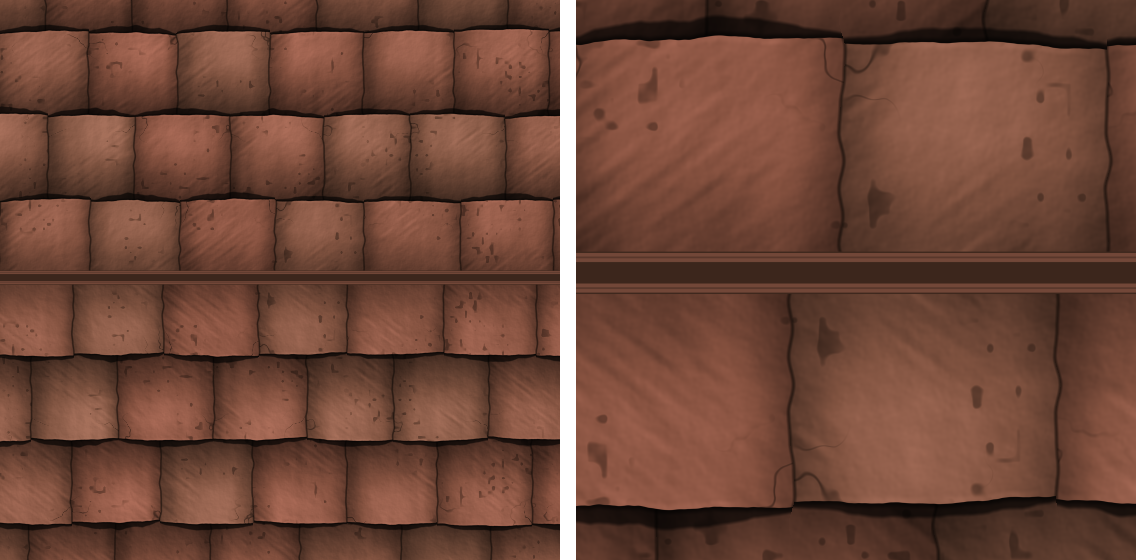
Left, the full canvas; right, a detail of the centre.
Reproduce this texture procedurally as a Shadertoy shader.

```glsl
const float PITCH = 0.165;      // mean tile width
const float COURSE = 0.151;     // distance between tile rows
const float FIRST_EDGE = 0.1355; // ridge centre to first free edge
const float RIDGE_Y = 0.5043;
const vec3 SHADE = vec3(0.075, 0.045, 0.03);
const vec3 CLAY = vec3(0.51, 0.318, 0.25);
const vec3 PALE = vec3(0.67, 0.43, 0.355);
const vec3 GROOVE = vec3(0.235, 0.15, 0.11);

struct Tile { vec2 id; float across; float width; };

float hash(vec2 p) {
    vec3 q = fract(p.xyx * vec3(0.1031, 0.103, 0.0973));
    q += dot(q, q.yzx + 33.33);
    return fract((q.x + q.y) * q.z);
}

float noise(vec2 p) {
    vec2 i = floor(p), f = fract(p);
    f = f * f * (3.0 - 2.0 * f);
    return mix(mix(hash(i), hash(i + vec2(1, 0)), f.x),
               mix(hash(i + vec2(0, 1)), hash(i + vec2(1, 1)), f.x), f.y);
}

float fbm(vec2 p) {
    float sum = 0.0, amp = 0.5;
    for (int i = 0; i < 4; i++) {
        sum += amp * noise(p);
        p = mat2(1.6, 1.2, -1.2, 1.6) * p + 7.3;
        amp *= 0.5;
    }
    return sum;
}

float joint(float column, float row) {
    return column + 0.1 * (hash(vec2(column + 31.0, row + 11.0)) - 0.5);
}

// Tile of one row under the point, with staggered, uneven joints
Tile findTile(vec2 p, float row) {
    float u = p.x / PITCH - (mod(row, 2.0) < 0.5 ? 0.95 : 0.476);
    u += 0.025 * (noise(vec2(p.y * 60.0, row * 9.0 + floor(u + 0.5) * 5.0)) - 0.5);
    float column = floor(u);
    if (u < joint(column, row)) column -= 1.0;
    else if (u >= joint(column + 1.0, row)) column += 1.0;
    float left = joint(column, row), width = joint(column + 1.0, row) - left;
    return Tile(vec2(column + 20.0, row + 3.0), (u - left) / width, width * PITCH);
}

// Tilted, chipped free edge measured from the ridge
float freeEdge(Tile tile, float x, float row) {
    float tilt = hash(tile.id + 4.7) - 0.5, lift = hash(tile.id + 9.1) - 0.5;
    float chips = 0.004 * (fbm(vec2(x * 45.0, row * 17.0)) - 0.5);
    float bow = 0.003 * sin(3.14159 * tile.across);
    return FIRST_EDGE + COURSE * row + 0.011 * tilt * (tile.across - 0.5) + 0.006 * lift + chips + bow;
}

float surfaceHeight(vec2 q) {
    vec2 along = mat2(0.8, -0.6, 0.6, 0.8) * q;
    float scratches = noise(along * vec2(28.0, 170.0)) * smoothstep(0.5, 0.75, noise(q * 13.0 + 5.0));
    return fbm(q * 55.0) + 0.45 * scratches;
}

vec3 clayRamp(float light) {
    vec3 dim = mix(SHADE, CLAY, clamp(light / 0.75, 0.0, 1.0));
    return mix(dim, PALE, clamp((light - 0.75) / 0.3, 0.0, 1.0));
}

vec3 tileColor(Tile tile, vec2 p, float edge, float px) {
    float a = tile.across, t = 1.0 - (edge - p.y) / COURSE;
    vec2 q = p + tile.id * vec2(3.17, 5.71);
    float tone = hash(tile.id + 2.3);

    // Rounded body, dark at the sides and under the row above
    float side = smoothstep(-0.12, 0.3, a) * smoothstep(-0.12, 0.22, 1.0 - a);
    float light = 0.8 * mix(0.6, 1.0, smoothstep(0.0, 0.7, t)) * mix(0.48, 1.0, side);
    vec2 glow = vec2(a - 0.35 - 0.3 * hash(tile.id + 6.6), t - 0.82);
    light += (0.06 + 0.2 * tone) * exp(-dot(glow * glow, vec2(9.0, 8.0)));

    // Weathering: blotches, streaks, grain, pits and cracks
    light += 0.18 * (fbm(q * 14.0) - 0.47) + 0.07 * (noise(q * vec2(75.0, 9.0)) - 0.5);
    light += 0.42 * (surfaceHeight(q) - surfaceHeight(q + vec2(-0.0016, 0.0016)));
    float pits = smoothstep(0.78, 0.92, noise(q * 120.0)) * smoothstep(0.5, 0.75, noise(q * 17.0));
    float crack = 1.0 - smoothstep(0.0, 0.014, abs(fbm(q * 16.0) - 0.48));
    crack *= smoothstep(0.62, 0.95, t) * (1.0 - smoothstep(0.08, 0.3, min(a, 1.0 - a)));
    light *= 1.0 - 0.35 * pits - 0.45 * crack;

    // Worn rim and narrow joints
    float rim = 1.0 - smoothstep(0.0015, 0.005, edge - p.y);
    light += 0.09 * rim * noise(q * 60.0);
    float seam = min(a, 1.0 - a) * tile.width;
    light *= mix(0.4, 1.0, smoothstep(0.0, 0.0015 + px, seam));
    vec3 tint = mix(vec3(1.02, 0.98, 0.97), vec3(0.97, 1.02, 1.0), hash(tile.id + 8.8));
    return clayRamp(light) * tint;
}

float band(float r, float inner, float outer, float px) {
    return smoothstep(inner - px, inner + px, r) * (1.0 - smoothstep(outer - px, outer + px, r));
}

void mainImage(out vec4 fragColor, in vec2 fragCoord) {
    vec2 uv = fragCoord / iResolution.y;
    float px = 0.7 / iResolution.y, r = abs(uv.y - RIDGE_Y);
    vec2 p = vec2(uv.x + (uv.y < RIDGE_Y ? 0.03 : 0.0), r);
    vec3 color = SHADE;

    // Paint rows from the eaves up to the ridge, each shading the one beneath
    for (float row = 4.0; row >= 0.0; row -= 1.0) {
        Tile tile = findTile(p, row);
        float edge = freeEdge(tile, p.x, row), gap = p.y - edge;
        float reach = 0.003 + 0.009 * sin(3.14159 * tile.across) * (0.45 + 0.55 * hash(tile.id + 1.9));
        reach += 0.003 * (noise(vec2(p.x * 70.0, row)) - 0.5);
        float shadow = 1.0 - smoothstep(reach - 0.001, reach + 0.002, gap);
        float contact = 1.0 - smoothstep(0.0, 0.004, gap);
        color *= (1.0 - 0.62 * shadow) * (1.0 - 0.55 * contact) * (1.0 - 0.3 * exp(-max(gap, 0.0) * 55.0));
        color = mix(tileColor(tile, p, edge, px), color, smoothstep(-px, px, gap));
    }

    // Ridge bar: dark groove between two clay lips
    color = mix(color, GROOVE, 1.0 - smoothstep(0.0126 - px, 0.0126 + px, r));
    color = mix(color, CLAY * 0.88, band(r, 0.0064, 0.0118, px));
    color = mix(color, CLAY * 0.68, band(r, 0.0086, 0.0097, px));
    fragColor = vec4(color, 1.0);
}
```
